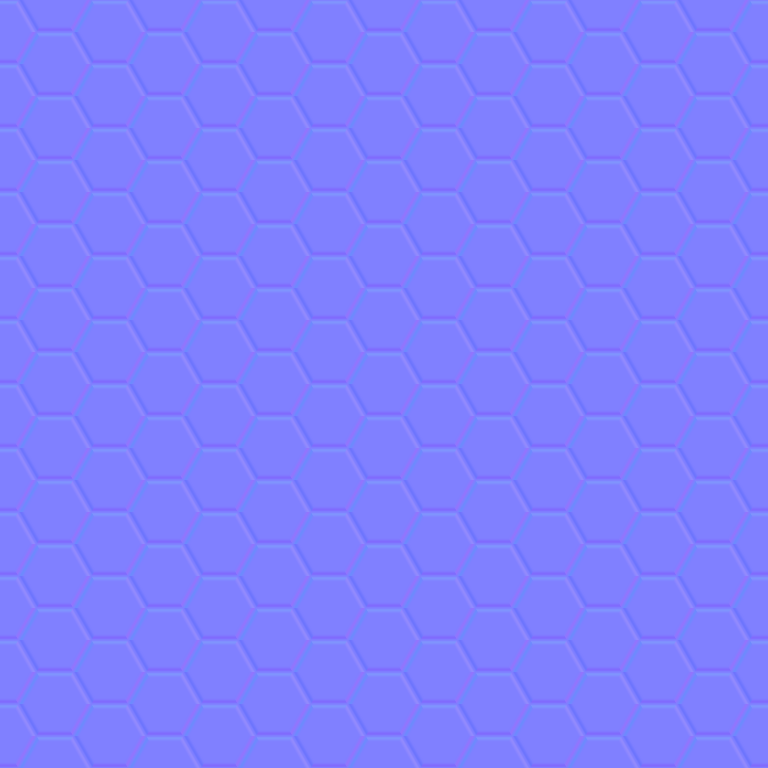
Reproduce this texture map procedurally as a Shadertoy shader.

```glsl
// Tangent-space normal map of raised hexagonal tiles with soft bevelled edges.
// Two interleaved rectangular lattices give the nearest tile centre; the closest
// tile edge sets the bevel direction, and its distance sets the tilt.

const float COLUMN_PAIRS = 7.0;    // repeats across, two staggered columns each
const float ROWS         = 12.0;   // repeats down
const float GROOVE_RISE  = 0.034;  // from edge to steepest slope, in tile heights
const float BEVEL_START  = 0.030;  // where the slope begins to flatten
const float BEVEL_END    = 0.094;  // where the tile face becomes flat
const float BEVEL_TILT   = 0.175;  // steepest sideways part of the normal
const int   SAMPLES      = 3;      // antialiasing samples per axis

const float SQRT3 = 1.7320508;
const vec2  LATTICE = vec2(SQRT3, 1.0);

// Offset from the centre of the flat-topped hexagon that contains p.
vec2 hexOffset(vec2 p) {
    vec2 evenColumn = mod(p + vec2(0.5 * SQRT3, 0.0), LATTICE) - 0.5 * LATTICE;
    vec2 oddColumn  = mod(p + vec2(0.0, 0.5), LATTICE) - 0.5 * LATTICE;
    return dot(evenColumn, evenColumn) < dot(oddColumn, oddColumn) ? evenColumn : oddColumn;
}

// Keeps whichever outward edge normal lies furthest along the offset q.
void nearestEdge(vec2 q, vec2 axis, inout float reach, inout vec2 outward) {
    float along = dot(q, axis);
    if (abs(along) > reach) {
        reach = abs(along);
        outward = along < 0.0 ? -axis : axis;
    }
}

// Sideways part of the surface normal.
vec2 bevelSlope(vec2 p) {
    vec2 q = hexOffset(p);
    float reach = 0.0;
    vec2 outward = vec2(0.0);
    nearestEdge(q, vec2(0.0, 1.0), reach, outward);
    nearestEdge(q, vec2(0.5 * SQRT3, 0.5), reach, outward);
    nearestEdge(q, vec2(0.5 * SQRT3, -0.5), reach, outward);

    float edgeDistance = 0.5 - reach;
    float profile = smoothstep(0.0, GROOVE_RISE, edgeDistance)
                  * (1.0 - smoothstep(BEVEL_START, BEVEL_END, edgeDistance));
    return outward * profile * BEVEL_TILT;
}

void mainImage(out vec4 fragColor, in vec2 fragCoord) {
    // Scale so that each tile is a regular hexagon of height one.
    vec2 scale = vec2(COLUMN_PAIRS * SQRT3, ROWS) / iResolution.xy;

    // Average slopes over the pixel to smooth edges and mitred corners.
    vec2 slope = vec2(0.0);
    for (int y = 0; y < SAMPLES; y++) {
        for (int x = 0; x < SAMPLES; x++) {
            vec2 jitter = (vec2(x, y) + 0.5) / float(SAMPLES) - 0.5;
            slope += bevelSlope((fragCoord + jitter) * scale);
        }
    }
    slope /= float(SAMPLES * SAMPLES);

    // Encode the unit normal as a colour.
    vec3 normal = vec3(slope, sqrt(1.0 - dot(slope, slope)));
    fragColor = vec4(0.5 + 0.5 * normal, 1.0);
}
```
